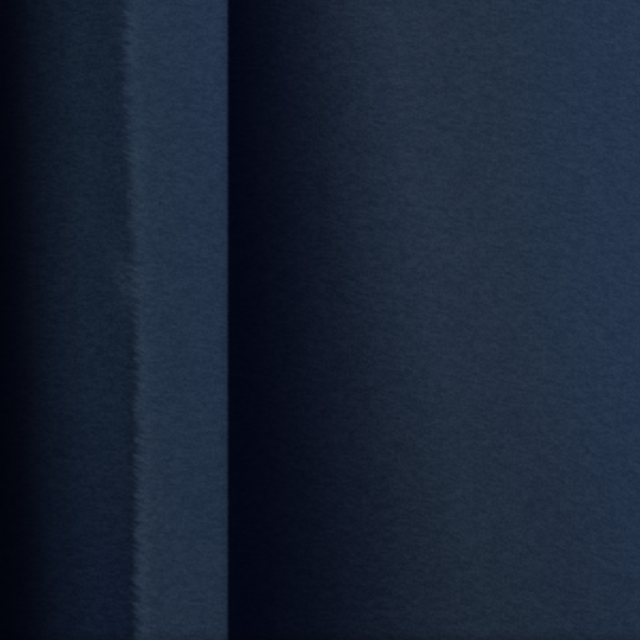
Give the GLSL for this texture, as a WebGL 2 fragment shader.

```glsl
#version 300 es
precision highp float;
// Dark navy curtain cloth: a shaded left panel, a raised fold and a wide soft sweep.

#define FOLD_RIGHT 0.356
#define EDGE_SOFT 0.0036
#define FUZZ_WIDTH 0.009
#define WEAVE_SCALE 230.0
#define WEAVE_AMOUNT 0.052
#define GRAIN_AMOUNT 0.026

uniform vec2 u_resolution;
out vec4 fragColor;

const vec3 SHADOW = vec3(0.014, 0.026, 0.082);
const vec3 PANEL = vec3(0.088, 0.134, 0.198);
const vec3 FOLD = vec3(0.139, 0.194, 0.270);
const vec3 SLATE = vec3(0.139, 0.188, 0.254);
const vec3 BLUE = vec3(0.143, 0.201, 0.290);
const vec3 LINT = vec3(0.195, 0.255, 0.315);

float hash(vec2 p) {
    vec3 q = fract(vec3(p.xyx) * 0.1031);
    q += dot(q, q.yzx + 33.33);
    return fract((q.x + q.y) * q.z);
}

float noise(vec2 p) {
    vec2 i = floor(p), f = fract(p);
    f = f * f * (3.0 - 2.0 * f);
    return mix(mix(hash(i), hash(i + vec2(1, 0)), f.x),
               mix(hash(i + vec2(0, 1)), hash(i + vec2(1, 1)), f.x), f.y);
}

float fbm(vec2 p) {
    float sum = 0.0, amp = 0.5;
    for (int i = 0; i < 3; i++) {
        sum += amp * noise(p);
        p = p * 2.03 + 17.0;
        amp *= 0.5;
    }
    return sum;
}

// Ragged left border of the fold, drifting right toward the bottom.
float foldLeft(vec2 p) {
    float x = mix(0.214, 0.198, smoothstep(0.42, 0.95, p.y));
    return x + FUZZ_WIDTH * (noise(vec2(p.x * 70.0, (p.y + 0.4 * p.x) * 220.0)) - 0.5);
}

// Left panel: near black at the border, rising to slate.
vec3 leftPanel(vec2 p) {
    float lag = 0.024 * (1.0 - p.y);
    float light = 0.45 * smoothstep(-0.020, 0.070, p.x - lag)
                + 0.55 * smoothstep(0.020, 0.140, p.x - lag);
    vec3 lit = mix(PANEL * vec3(0.76, 0.77, 0.87), PANEL, smoothstep(0.0, 0.55, p.y));
    return mix(SHADOW * 0.65, lit, light);
}

// Right sweep: shadow beside the fold, widening downward, then slate to blue.
vec3 rightSweep(vec2 p) {
    float start = mix(0.385, 0.358, p.y);
    float reach = mix(0.37, 0.245, p.y);
    float t = clamp((p.x - start) / reach, 0.0, 1.0);
    float light = mix(t, smoothstep(0.0, 1.0, t), 0.40);
    vec3 lit = mix(SLATE, BLUE, smoothstep(0.74, 1.02, p.x + 0.08 * (p.y - 0.5)));
    lit *= mix(0.88, 1.02, smoothstep(0.0, 0.7, p.y + 0.4 * (p.x - 0.6)));
    return mix(SHADOW, lit, light);
}

void main() {
    vec2 p = gl_FragCoord.xy / u_resolution;
    float soft = max(EDGE_SOFT, 0.75 / u_resolution.x);

    // Large folds, with a gentle left border
    float d = p.x - foldLeft(p);
    vec3 fold = FOLD * mix(0.95, 1.03, p.y);
    fold.b *= 1.0 + 0.06 * smoothstep(0.25, 0.34, p.x) * p.y;
    fold *= 1.0 - 0.08 * smoothstep(0.340, FOLD_RIGHT, p.x);
    vec3 color = mix(leftPanel(p), fold, smoothstep(-0.013, 0.013, d));

    // Thin crease below the snag and fuzzy light along the border
    float low = 1.0 - smoothstep(0.42, 0.55, p.y);
    color *= 1.0 - 0.15 * low * exp(-pow((d + 0.008) / 0.007, 2.0));
    float fibers = noise(vec2(p.x * 90.0, (p.y + 0.4 * p.x) * 230.0));
    float rim = exp(-pow((d - 0.008) / 0.015, 2.0));
    color = mix(color, LINT, rim * (0.02 + 0.48 * fibers));

    // Snagged tuft where the border shifts
    vec2 tuft = (p - vec2(0.191, 0.568)) / vec2(0.022, 0.038);
    tuft.y += 0.5 * tuft.x;
    color = mix(color, LINT, 0.34 * exp(-dot(tuft, tuft)) * (0.25 + 0.9 * fibers));

    // Straight right border and the sweep behind it
    color = mix(color, rightSweep(p), smoothstep(-soft, soft, p.x - FOLD_RIGHT));

    // Slanted weave, grain and broad mottling, fading in shadow
    float bend = 0.11 * p.x * p.x + 0.004 * noise(p * 14.0);
    vec2 thread = vec2(p.x * 0.45, p.y + bend) * WEAVE_SCALE;
    float brightness = dot(color, vec3(0.3, 0.5, 0.2));
    float strength = smoothstep(-0.03, 0.16, brightness);
    float weave = fbm(thread) - 0.44;
    float grain = noise(p * 300.0) - 0.5;
    float mottle = fbm(p * vec2(28.0, 16.0)) - 0.44;
    color += strength * (WEAVE_AMOUNT * weave + GRAIN_AMOUNT * grain + 0.005 * mottle);

    // Slight darkening at the lower rim
    color *= mix(0.86, 1.0, smoothstep(0.0, 0.018, p.y));
    fragColor = vec4(clamp(color, 0.0, 1.0), 1.0);
}
```
